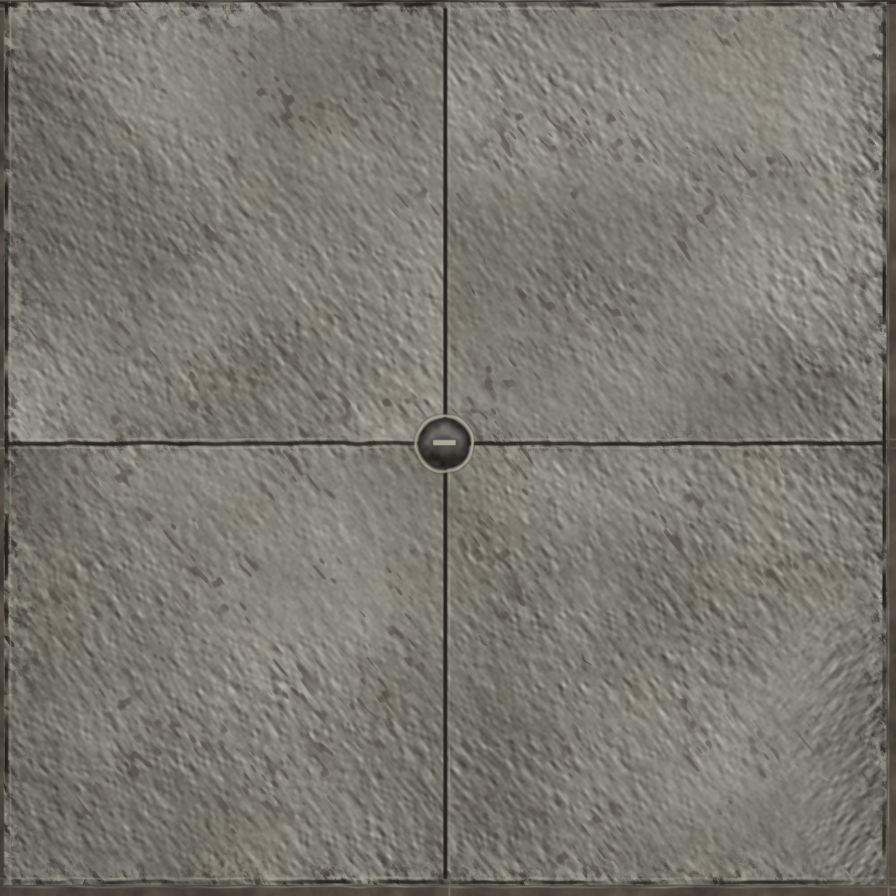
This texture is drawn by a three.js fragment shader. Its source:

```glsl
varying vec2 vUv;

const vec2 TILES = vec2(2.0);
const vec2 FRAME_LOW = vec2(0.007, 0.015);
const vec2 FRAME_HIGH = vec2(0.987, 0.995);
const float SEAM_HALF_WIDTH = 0.0021;
const float SOFT = 0.0013;
const vec2 BOLT_CENTRE = vec2(0.4960, 0.505);
const float BOLT_RADIUS = 0.0285;
const float RING_RADIUS = 0.0315;
const float RING_HALF_WIDTH = 0.0014;
const vec2 SLOT_HALF_SIZE = vec2(0.0115, 0.0018);
const float LIGHT_STEP = 0.0026;
const float GRAIN_STRENGTH = 0.20;
const float MOTTLE_STRENGTH = 0.25;
const float GRAIN_ANGLE = -0.9;
const float HATCH_ANGLE = 0.8;
const int SCRATCHES = 30;

const vec3 STONE = vec3(0.493, 0.483, 0.449);
const vec3 PALE_STONE = vec3(0.67, 0.66, 0.60);
const vec3 GRIME = vec3(0.34, 0.31, 0.27);
const vec3 SEAM_DARK = vec3(0.14, 0.125, 0.10);
const vec3 BOLT_DARK = vec3(0.16, 0.155, 0.14);
const vec3 BOLT_METAL = vec3(0.42, 0.415, 0.39);

float hash(vec2 p) {
  return fract(sin(dot(p, vec2(127.1, 311.7))) * 43758.5453);
}

float noise(vec2 p) {
  vec2 i = floor(p);
  vec2 f = fract(p);
  f = f * f * (3.0 - 2.0 * f);
  return mix(mix(hash(i), hash(i + vec2(1.0, 0.0)), f.x),
             mix(hash(i + vec2(0.0, 1.0)), hash(i + 1.0), f.x), f.y);
}

float fbm(vec2 p) {
  float sum = 0.0;
  float amp = 0.5;
  for (int i = 0; i < 5; i++) {
    sum += amp * noise(p);
    p = mat2(0.8, 0.6, -0.6, 0.8) * p * 2.03 + 17.3;
    amp *= 0.5;
  }
  return sum;
}

// Coordinates along and across a stroke direction
vec2 along(vec2 p, float angle) {
  float c = cos(angle);
  float s = sin(angle);
  return mat2(c, -s, s, c) * p + 0.004 * vec2(noise(p * 40.0), noise(p * 40.0 + 9.0));
}

float relief(vec2 q) {
  return noise(q * vec2(62.0, 125.0)) + 0.7 * noise(q * vec2(130.0, 225.0) + 31.0);
}

// Side-lit stroke height
float emboss(vec2 p, float angle) {
  vec2 q = along(p, angle);
  return relief(q) - relief(q + vec2(0.0, LIGHT_STEP));
}

float fill(float d) {
  return 1.0 - smoothstep(-SOFT, SOFT, d);
}

float segment(vec2 p, vec2 a, vec2 b) {
  vec2 ab = b - a;
  return length(p - a - ab * clamp(dot(p - a, ab) / dot(ab, ab), 0.0, 1.0));
}

void main() {
  vec2 uv = vUv;
  vec2 plate = (uv - FRAME_LOW) / (FRAME_HIGH - FRAME_LOW);
  vec2 pitch = (FRAME_HIGH - FRAME_LOW) / TILES;
  vec2 tile = floor(clamp(plate, 0.001, 0.999) * TILES);

  // Signed distance to the nearest seam on each axis
  vec2 seam = (fract(plate * TILES + 0.5) - 0.5) * pitch;
  seam.y += 0.0018 * (noise(vec2(uv.x * 50.0, 8.0)) - 0.5);
  vec2 gap = abs(seam);
  vec2 rim = min(abs(uv - FRAME_LOW), abs(FRAME_HIGH - uv));
  float rimDistance = min(rim.x, rim.y);

  // Mottled stone with embossed grain, hatched across at lower right
  float mottle = fbm(uv * 6.0 + tile * 9.7);
  float broad = noise(uv * 2.7 + tile * 4.3) - 0.5;
  float hatch = smoothstep(0.84, 0.97, uv.x + 0.16 * (mottle - 0.5));
  hatch *= 1.0 - smoothstep(0.2, 0.4, uv.y);
  float grain = mix(emboss(uv, GRAIN_ANGLE), emboss(uv, HATCH_ANGLE), hatch);
  float rough = mix(0.45, 1.4, noise(uv * 9.0 + 5.0)) + 0.8 * smoothstep(0.85, 1.0, uv.x);
  vec3 color = STONE + MOTTLE_STRENGTH * (mottle - 0.475) + 0.06 * broad;
  color -= 0.06 * smoothstep(0.86, 1.0, uv.x) * (1.0 - 0.6 * uv.y);
  color += GRAIN_STRENGTH * grain * rough + 0.05 * (noise(uv * 250.0) - 0.5);
  color += vec3(0.012, 0.004, -0.01) * (noise(uv * 14.0 + 40.0) - 0.5);

  // Thin pits along the grain, crumbled edges
  vec2 stroke = along(uv, GRAIN_ANGLE);
  float pits = smoothstep(0.66, 0.9, noise(stroke * vec2(75.0, 190.0) + 11.0));
  pits *= smoothstep(0.5, 0.8, noise(uv * 22.0 + 3.0));
  float edgeWear = max(exp(-rimDistance / 0.02), 0.8 * exp(-gap.y / 0.013));
  edgeWear *= 0.4 + 0.9 * noise(uv * 18.0 + 60.0);
  float chips = smoothstep(0.5, 0.7, fbm(stroke * vec2(95.0, 150.0) + 23.0));
  float dust = smoothstep(0.5, 0.7, fbm(stroke * vec2(90.0, 140.0) + 71.0));
  color = mix(color, GRIME * 0.9, 0.6 * pits);
  color = mix(color, GRIME * 0.55, 0.85 * chips * edgeWear);
  color = mix(color, PALE_STONE, 0.7 * dust * edgeWear);

  // Scattered short scratches, pale and dark
  for (int i = 0; i < SCRATCHES; i++) {
    float id = float(i);
    vec2 start = vec2(hash(vec2(id, 1.3)), hash(vec2(id, 5.9)));
    float turn = GRAIN_ANGLE + 0.6 * (hash(vec2(id, 8.2)) - 0.5);
    vec2 span = vec2(cos(turn), sin(turn)) * mix(0.006, 0.022, hash(vec2(id, 3.7)));
    float d = segment(uv + 0.005 * (noise(uv * 110.0) - 0.5), start, start + span);
    vec3 mark = mix(GRIME * 0.8, PALE_STONE, step(0.4, hash(vec2(id, 6.4))));
    color = mix(color, mark, fill(d - 0.0008) * noise(uv * 150.0 + id));
  }

  // Outer frame, darkest at the top
  vec2 outside = max(FRAME_LOW - uv, uv - FRAME_HIGH);
  float frame = smoothstep(0.001, 0.004, max(outside.x, outside.y));
  vec3 frameColor = GRIME * (0.6 + 0.65 * fbm(uv * 40.0));
  frameColor = mix(frameColor, SEAM_DARK, 0.75 * step(FRAME_HIGH.y, uv.y));
  color = mix(color, frameColor, frame);

  // Lit bevels and dark seams, broken up along the rim
  float bevel = max(fill(abs(seam.x - 0.0046) - 0.0009), fill(abs(gap.y - 0.0048) - 0.0010));
  color = mix(color, PALE_STONE, 0.65 * bevel * noise(uv * 45.0));
  float breaks = mix(1.0, smoothstep(0.2, 0.7, noise(uv * 32.0)), fill(rimDistance - 0.004));
  vec2 lines = vec2(fill(gap.x - SEAM_HALF_WIDTH), fill(gap.y - SEAM_HALF_WIDTH));
  lines.y *= 0.75 + 0.25 * noise(uv * 38.0);
  float inside = fill(max(outside.x, outside.y) - SEAM_HALF_WIDTH);
  color = mix(color, SEAM_DARK, 0.97 * breaks * inside * max(lines.x, lines.y));

  // Slotted bolt in a thin pale ring
  vec2 b = uv - BOLT_CENTRE;
  float r = length(b) + 0.0016 * (noise(uv * 80.0) - 0.5);
  color = mix(color, GRIME, 0.4 * fill(r - RING_RADIUS - 0.003));
  float ring = fill(abs(r - RING_RADIUS) - RING_HALF_WIDTH);
  color = mix(color, PALE_STONE, ring * (0.7 + 0.3 * noise(uv * 90.0)));
  float sheen = smoothstep(-0.018, 0.004, b.y) * (1.0 - smoothstep(0.015, 0.029, r));
  vec3 head = mix(BOLT_DARK, BOLT_METAL, sheen) + 0.1 * (noise(uv * 170.0) - 0.5);
  vec2 slot = abs(b - vec2(0.0, 0.001)) - SLOT_HALF_SIZE;
  float slotDistance = length(max(slot, 0.0));
  head = mix(head, BOLT_DARK, 0.75 * exp(-slotDistance / 0.003));
  head = mix(head, PALE_STONE, 1.0 - smoothstep(0.0, 0.0024, slotDistance));
  color = mix(color, head, fill(r - BOLT_RADIUS));

  gl_FragColor = vec4(clamp(color, 0.0, 1.0), 1.0);
}
```
